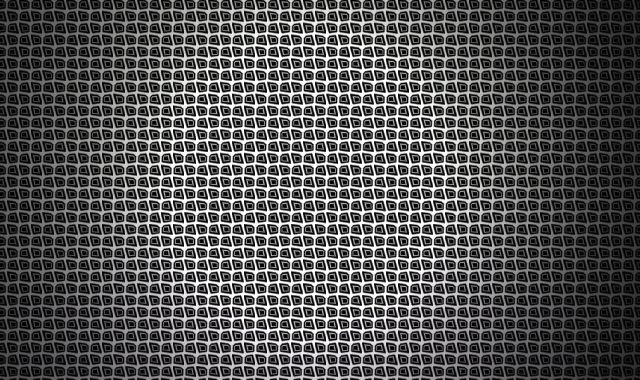
Give the GLSL for this pattern, as a WebGL 2 fragment shader.

```glsl
#version 300 es
precision highp float;

#define ROWS 32.1
#define GRID_SHIFT vec2(0.58, 0.22)
#define HOLE_SIZE vec2(0.415, 0.400)
#define HOLE_ROUND 0.10
#define TAPER vec2(0.38, 0.36)
#define LEAN 0.13
#define RING_INSET 0.19
#define RING_WIDTH 0.030
#define SOFTNESS 1.0
#define GLOW_CENTER vec2(0.485, 0.51)
#define GLOW_RADIUS vec2(0.56, 0.61)
#define GLOW_GAIN 1.25

uniform vec2 u_resolution;
out vec4 fragColor;

float hash(vec2 p) {
    vec3 q = fract(vec3(p.xyx) * 0.1031);
    q += dot(q, q.yzx + 33.33);
    return fract((q.x + q.y) * q.z);
}

float roundedBox(vec2 p, vec2 halfSize, float radius) {
    vec2 q = abs(p) - halfSize + radius;
    return length(max(q, 0.0)) + min(max(q.x, q.y), 0.0) - radius;
}

// Box with one corner cut off, which makes a pentagon.
float clippedBox(vec2 p, float side) {
    float corner = dot(p, normalize(vec2(side, 1.0))) - 0.44;
    return max(roundedBox(p, HOLE_SIZE, HOLE_ROUND), corner);
}

// Coverage of a shape from its signed distance, in cell units.
float fill(float d, float pixel) {
    return 1.0 - smoothstep(-SOFTNESS * pixel, SOFTNESS * pixel, d);
}

// Thin mesh with alternating tapered holes, each holding a fine loop.
float mesh(vec2 grid, float pixel) {
    vec2 cell = floor(grid);
    vec2 p = grid - cell - 0.5;
    float side = 1.0 - 2.0 * mod(cell.x + cell.y, 2.0);

    // Neighbours taper in opposite directions, so the walls interlock
    vec2 q = p;
    q.x += LEAN * p.y;
    q /= 1.0 + side * TAPER * vec2(p.y, -p.x);
    float hole = clippedBox(q, side);

    // Inner loop of uneven thickness, varied every four columns
    float kind = hash(vec2(mod(cell.x, 4.0), mod(cell.y, 2.0)));
    vec2 shift = vec2(0.03 * side, 0.04 * (kind - 0.5));
    float outer = clippedBox(q - shift, side) + RING_INSET - RING_WIDTH;
    float inner = clippedBox(q - shift - vec2(0.02 * side, -0.015), side)
                + RING_INSET + RING_WIDTH;
    float ring = max(outer, -inner);

    return max(1.0 - fill(hole, pixel), 0.85 * fill(ring, pixel));
}

// Central glow over a dim sheen that fades to the right.
vec3 light(vec2 uv, float aspect) {
    vec2 d = (uv - GLOW_CENTER) * vec2(aspect, 1.0) / GLOW_RADIUS;
    float level = GLOW_GAIN * exp(-dot(d, d)) + mix(0.23, 0.12, uv.x);
    vec3 tint = mix(vec3(1.0, 0.98, 1.01), vec3(0.99, 1.0, 0.985),
                    smoothstep(0.1, 0.6, uv.y));
    return min(level * tint, 1.0);
}

void main() {
    vec2 uv = gl_FragCoord.xy / u_resolution;
    float aspect = u_resolution.x / u_resolution.y;
    float pixel = ROWS / u_resolution.y;
    vec2 grid = uv * vec2(aspect, 1.0) * ROWS - GRID_SHIFT;

    vec3 color = mix(vec3(0.012), light(uv, aspect), mesh(grid, pixel));
    fragColor = vec4(color, 1.0);
}
```
